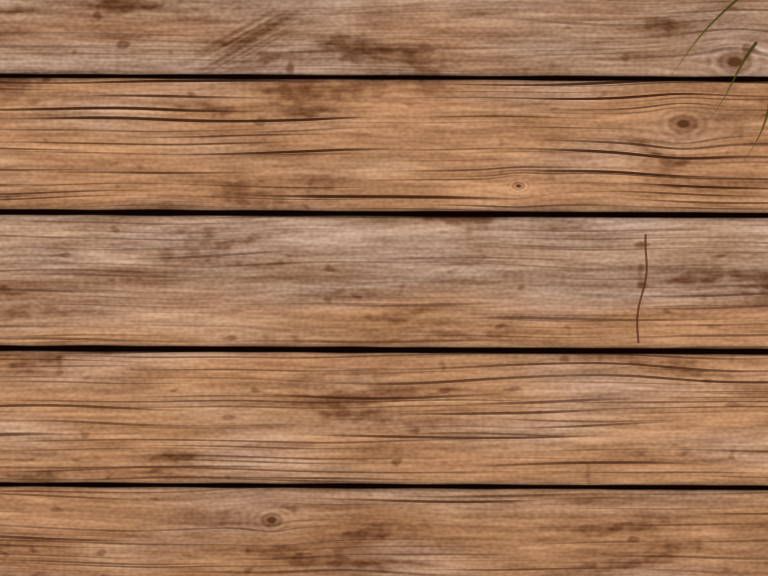
A Shadertoy shader for this texture:

```glsl
vec2 randomGradient(vec2 cell) {
    vec3 h = fract(vec3(cell.xyx) * vec3(0.1031, 0.1030, 0.0973));
    h += dot(h, h.yzx + 33.33);
    float angle = 6.2832 * fract((h.x + h.y) * h.z);
    return vec2(cos(angle), sin(angle));
}

float gradientNoise(vec2 p) {
    vec2 i = floor(p), f = p - i;
    vec2 u = f * f * f * (f * (f * 6.0 - 15.0) + 10.0);
    vec2 e = vec2(1.0, 0.0);
    float low = mix(dot(randomGradient(i), f), dot(randomGradient(i + e), f - e), u.x);
    float high = mix(dot(randomGradient(i + e.yx), f - e.yx), dot(randomGradient(i + 1.0), f - 1.0), u.x);
    return mix(low, high, u.y);
}

// Board number in the whole part, height within the board in the fraction
float boardPosition(vec2 p) {
    return (p.y + 0.0045 * p.x - 0.159) / 0.2365;
}

// Distance to a segment, and the fraction travelled along it
vec2 segment(vec2 p, vec2 a, vec2 b) {
    vec2 ab = b - a;
    float t = clamp(dot(p - a, ab) / dot(ab, ab), 0.0, 1.0);
    return vec2(length(p - a - ab * t), t);
}

// Broken dark lines that follow the grain
float cracks(vec2 grain, float rows, float width, float px) {
    float q = grain.y * rows + 0.9 * gradientNoise(grain * vec2(2.2, 9.0));
    float row = floor(q);
    float centre = 0.5 + 0.3 * randomGradient(vec2(row, rows)).x;
    float strength = smoothstep(-0.12, 0.4, gradientNoise(vec2(grain.x * 2.3, row * 7.37 + 0.5)));
    float halfWidth = width * (0.3 + strength);
    float dist = abs(q - row - centre) / rows;
    return strength * (1.0 - smoothstep(halfWidth - px * 0.5, halfWidth + px, dist));
}

void mainImage(out vec4 fragColor, in vec2 fragCoord) {
    vec2 p = fragCoord / iResolution.y;
    float px = 1.0 / iResolution.y;
    float position = boardPosition(p);
    float board = floor(position), across = position - board;
    int index = clamp(int(board) + 1, 0, 4);

    // Boards from bottom to top
    float greying = float[5](0.15, 0.12, 0.85, 0.08, 0.8)[index];
    float darkness = float[5](0.29, 0.19, 0.2, 0.2, 0.32)[index];
    float cracking = float[5](0.75, 0.75, 0.5, 1.0, 0.35)[index];
    if (index == 2) greying *= smoothstep(0.15, 0.5, across);

    // Grain bends around the knots
    vec3 knots[4] = vec3[4](vec3(1.186, 0.785, 0.032), vec3(1.276, 0.892, 0.038),
                            vec3(0.472, 0.097, 0.024), vec3(0.9, 0.677, 0.014));
    vec2 grain = p;
    float knotShade = 0.0;
    for (int i = 0; i < 4; i++) {
        if (floor(boardPosition(knots[i].xy)) != board) continue;
        vec2 d = (p - knots[i].xy) * vec2(0.65, 1.0);
        float r = length(d) / knots[i].z;
        grain.y -= 0.85 * d.y / (1.0 + r * r);
        knotShade += 0.75 * exp(-9.0 * r * r) + 0.18 * sin(r * 17.0) * exp(-1.5 * r * r);
    }
    grain.y += 0.009 * gradientNoise(p * vec2(3.0, 7.0) + board * 5.3);
    grain += board * vec2(13.7, 3.1);

    // Fibres, blotches and specks
    float fibre = gradientNoise(grain * vec2(7.0, 95.0)) + 0.9 * gradientNoise(grain * vec2(18.0, 190.0));
    float grit = gradientNoise(p * vec2(110.0, 170.0));
    float blotch = gradientNoise(grain * vec2(2.6, 9.0)) + 0.6 * gradientNoise(grain * vec2(8.0, 30.0));
    float streak = gradientNoise(grain * vec2(5.0, 48.0));
    float speck = smoothstep(0.4, 0.58, gradientNoise(grain * vec2(24.0, 42.0) + 40.0));
    float stain = smoothstep(0.2, 0.6, blotch + 0.35 * gradientNoise(p * vec2(40.0, 75.0)));

    float shade = darkness + 0.24 * fibre + 0.17 * grit + 0.22 * blotch + 0.26 * streak;
    shade += 0.35 * speck + 0.3 * stain + knotShade;
    if (index == 2) shade += 0.18 * exp(-pow((across - 0.52) / 0.17, 2.0));

    // Slanted figure on the top board
    if (index == 4) {
        vec2 d = p - vec2(0.43, 0.93);
        float slant = d.y - 0.55 * d.x;
        float figure = exp(-dot(d, d) * 120.0 - slant * slant * 900.0);
        shade += figure * (0.3 + 0.7 * gradientNoise(vec2(d.x * 8.0, slant * 130.0)));
    }

    // Wood colour
    float grey = clamp(greying + 0.9 * gradientNoise(grain * vec2(3.5, 14.0) + 8.0), 0.0, 1.0);
    vec3 wood = mix(vec3(0.78, 0.58, 0.42), vec3(0.8, 0.67, 0.58), grey);
    vec3 color = mix(wood, vec3(0.33, 0.18, 0.09), clamp(shade, -0.12, 0.92));

    float crack = max(cracks(grain, 48.0, 0.0014, px), 0.65 * cracks(grain + 5.0, 95.0, 0.0008, px));
    color = mix(color, vec3(0.2, 0.1, 0.05), 0.85 * cracking * crack);

    // Scratch across the middle board
    vec2 bent = p + vec2(0.004 * sin(p.y * 45.0), 0.0);
    float scratch = segment(bent, vec2(1.125, 0.592), vec2(1.106, 0.406)).x;
    color = mix(color, vec3(0.32, 0.16, 0.08), 0.7 * (1.0 - smoothstep(0.0006, 0.0006 + 1.5 * px, scratch)));

    // Gaps between boards, with worn edges
    float seam = round(position);
    float gapDistance = abs(position - seam) * 0.2365 + 0.0016 * gradientNoise(vec2(p.x * 9.0, seam * 4.7 + 0.3));
    float gapHalf = 0.0052 - 0.0011 * abs(seam - 1.4);
    color *= 1.0 - 0.45 * exp(-max(gapDistance - gapHalf, 0.0) / 0.0035);
    color = mix(vec3(0.05, 0.015, 0.008), color, smoothstep(gapHalf - px, gapHalf + px, gapDistance));

    // Grass blades at the upper right
    for (int i = 0; i < 3; i++) {
        float n = float(i);
        vec2 root = vec2(1.3 + 0.02 * n, 1.02 - 0.095 * n);
        vec2 tip = root - vec2(0.14 - 0.045 * n, 0.15 - 0.02 * n);
        vec2 blade = segment(p + vec2(0.008 * sin(p.y * 28.0 + n), 0.0), root, tip);
        float halfWidth = 0.0028 * (1.0 - blade.y);
        float cover = 1.0 - smoothstep(halfWidth - px, halfWidth + px, blade.x);
        color = mix(color, mix(vec3(0.22, 0.2, 0.06), vec3(0.42, 0.36, 0.14), blade.y), 0.85 * cover);
    }

    fragColor = vec4(clamp(color, 0.0, 1.0), 1.0);
}
```
